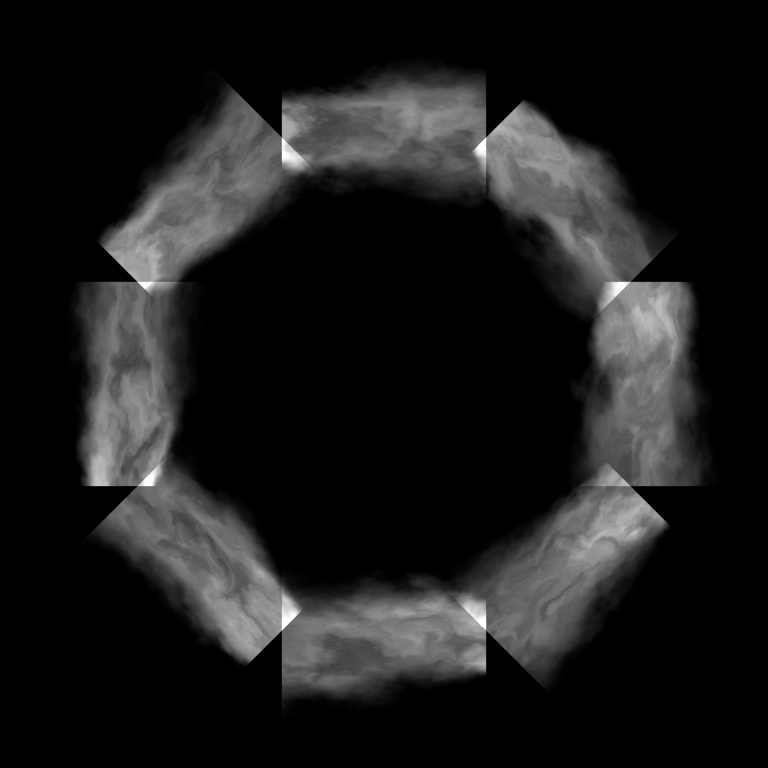
Write a three.js fragment shader that draws this background.

```glsl
// Eight soft grey smoke plumes arranged as an overlapping octagonal ring on black.
varying vec2 vUv;

float hash(vec2 p) {
  vec3 q = fract(vec3(p.xyx) * 0.1031);
  q += dot(q, q.yzx + 33.33);
  return fract((q.x + q.y) * q.z);
}

float valueNoise(vec2 p) {
  vec2 cell = floor(p);
  vec2 f = fract(p);
  f = f * f * (3.0 - 2.0 * f);
  float low = mix(hash(cell), hash(cell + vec2(1.0, 0.0)), f.x);
  float high = mix(hash(cell + vec2(0.0, 1.0)), hash(cell + vec2(1.0, 1.0)), f.x);
  return mix(low, high, f.y);
}

float fbm(vec2 p) {
  float sum = 0.0;
  float amplitude = 0.5;
  for (int i = 0; i < 5; i++) {
    sum += amplitude * valueNoise(p);
    p = mat2(0.8, 0.6, -0.6, 0.8) * p * 2.03 + 7.3;
    amplitude *= 0.5;
  }
  return sum / 0.97;
}

// Smoke in a local frame: x runs along the flow, y points outward.
float plume(vec2 p, float seed) {
  float age = clamp(p.x / 0.266 + 0.5, 0.0, 1.0);
  vec2 flow = p * vec2(13.0, 23.0) + seed * vec2(17.0, 29.0) + 40.0;

  // Warped coordinates fold the streaks into wisps.
  vec2 warp = vec2(fbm(flow), fbm(flow + vec2(31.7, 11.3))) - 0.5;
  float wisps = fbm(flow * 1.25 + warp * 2.6 + 5.0);

  // The plume widens and softens as it ages, with ragged sides.
  float drift = 0.018 * (valueNoise(vec2(p.x * 9.0 + 20.0, seed * 5.0)) - 0.5);
  float width = mix(0.058, 0.092, sqrt(age) * 0.5 + age * 0.5);
  float side = abs(p.y - drift) / width + warp.x * 0.75 + (wisps - 0.5) * 0.35;
  float body = 1.0 - smoothstep(mix(0.55, 0.3, age), mix(1.0, 1.08, age), side);

  float brightness = mix(0.56, 0.35, age);
  return body * brightness * clamp(0.3 + 1.4 * wisps, 0.0, 1.6);
}

void main() {
  vec2 p = vUv - 0.5;
  float light = 0.0;

  // Sum the plumes, each cut off squarely at both ends.
  for (int i = 0; i < 8; i++) {
    float angle = float(i) * 0.785398;
    vec2 outward = vec2(sin(angle), cos(angle));
    vec2 along = vec2(outward.y, -outward.x);
    vec2 local = vec2(dot(p, along), dot(p, outward) - 0.334);
    float cut = 1.0 - smoothstep(0.132, 0.134, abs(local.x));
    if (cut > 0.0 && abs(local.y) < 0.15) {
      light += cut * plume(local, float(i) + 1.0);
    }
  }

  gl_FragColor = vec4(vec3(min(light, 1.0)), 1.0);
}
```
